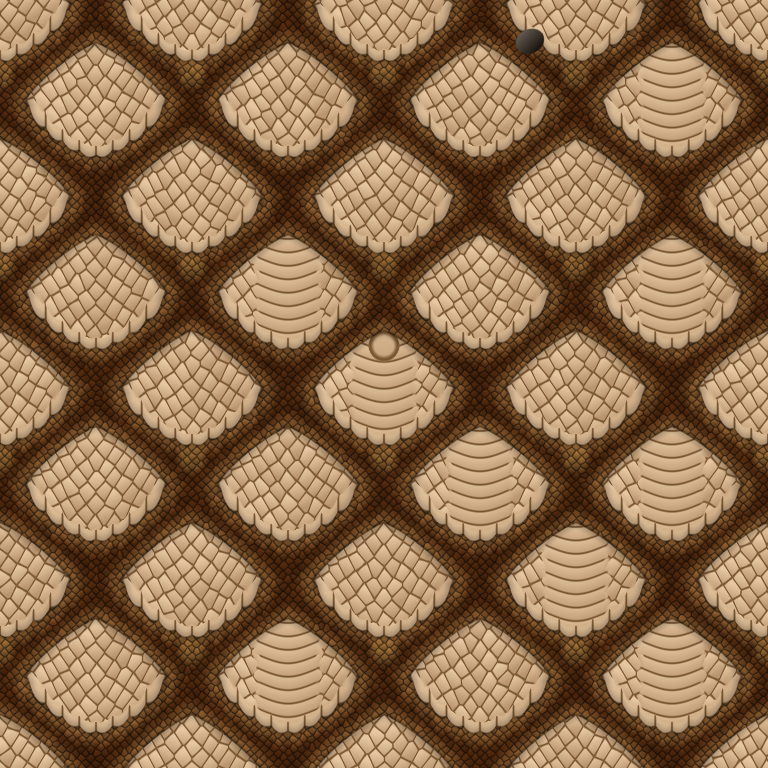
A WebGL 1 fragment shader for this pattern:

```glsl
precision highp float;
// Staggered pale scaly diamonds, four by four twice over, on dark pebbled hide.
uniform vec2 u_resolution;

vec2 hash2(vec2 p) {
  return fract(sin(vec2(dot(p, vec2(12.7, 31.1)), dot(p, vec2(26.9, 18.3)))) * 4375.85);
}

// Wrapping cellular noise: x = distance to seam, y = random tone, z = upward offset.
vec3 cells(vec2 g, float period, float jitter, float seed) {
  vec2 base = floor(g);
  vec2 toCentre = vec2(0.0);
  float nearest = 9.0, second = 9.0, tone = 0.0;
  for (int j = -1; j <= 1; j++) {
    for (int i = -1; i <= 1; i++) {
      vec2 id = base + vec2(float(i), float(j));
      vec2 h = hash2(floor(mod(id + 0.5, period)) + seed);
      vec2 offset = g - id - 0.5 - (h - 0.5) * jitter;
      float dist = length(offset);
      if (dist < nearest) {
        second = nearest;
        nearest = dist;
        toCentre = offset;
        tone = h.x;
      } else {
        second = min(second, dist);
      }
    }
  }
  return vec3(second - nearest, tone, toCentre.x - toCentre.y);
}

// Turns the square cell grid into a grid of small diamonds.
vec2 diagonal(vec2 p) {
  return vec2(p.x + p.y, p.x - p.y);
}

// Approximate distance to a pointed fan with a rounder, toothed lower half.
float fanDistance(vec2 q) {
  vec2 a = max(abs(q) / vec2(0.365, 0.295), 1e-4);
  float e = q.y > 0.0 ? 1.2 : 1.45;
  float teeth = abs(sin(q.x * 36.0)) * smoothstep(0.0, -0.08, q.y);
  return (pow(pow(a.x, e) + pow(a.y, e), 1.0 / e) - 1.0) * 0.27 - 0.018 * teeth + 0.005;
}

// Some fans carry broad bands across the middle in place of small scales.
bool isBanded(vec2 id) {
  vec2 c = floor(id);
  float sum = c.x + c.y;
  if (fract(id.x) < 0.25) return c.x > 1.5 && sum == 4.0;
  return c.x == 3.0 || (c.x > 0.5 && c.y < 2.5 && mod(sum, 2.0) == 1.0);
}

vec3 hide(vec2 uv, vec2 p, float d) {
  vec3 cell = cells(diagonal(uv * 80.0), 80.0, 0.4, 3.0);
  vec3 colour = mix(vec3(0.46, 0.31, 0.16), vec3(0.25, 0.125, 0.04), smoothstep(0.0, 0.1, d));
  // Low round bumps between the fans of one column.
  vec2 b = p - vec2(floor(p.x + 0.5), floor(p.y) + 0.62);
  float bump = 1.0 - smoothstep(0.03, 0.1, length(b));
  colour = mix(colour, vec3(0.48, 0.34, 0.17) * (1.0 + 3.0 * b.y), bump * 0.8);
  colour *= mix(0.55, 1.08, smoothstep(0.0, 0.35, cell.x));
  colour *= 0.9 + 0.25 * cell.y + 0.25 * cell.z;
  return colour * mix(0.65, 1.0, smoothstep(0.0, 0.022, d));
}

vec3 fan(vec2 q, vec2 id, float d) {
  // Rows sag toward the middle of the fan.
  float y = q.y - 0.55 * sqrt(q.x * q.x + 0.012);
  vec3 cell = cells(diagonal(vec2(q.x / 0.095, y / 0.115)), 64.0, 0.3, dot(id, vec2(7.0, 17.0)));
  if (isBanded(id)) {
    float row = fract(y / 0.07);
    vec3 band = vec3(1.4 * min(row, 1.0 - row), 0.5, row - 0.5);
    cell = mix(cell, band, 1.0 - smoothstep(0.14, 0.19, abs(q.x)));
  }
  // Upright teeth along the lower rim.
  float rim = smoothstep(-0.055, -0.04, d) * smoothstep(0.0, -0.06, q.y);
  cell = mix(cell, vec3(0.6 * abs(sin(q.x * 36.0)), 0.7, 0.1), rim);
  // A single round cap at the tip of the central fan.
  if (id == vec2(2.0)) {
    vec2 c = q - vec2(0.0, 0.215);
    float r = length(c);
    cell = mix(cell, vec3(abs(r - 0.072) * 8.0, 0.3, c.y * 4.0), 1.0 - smoothstep(0.078, 0.088, r));
  }
  float light = 0.5 + 0.5 * (cell.y - 0.5) + 0.6 * cell.z - 0.5 * q.x + 0.3 * q.y;
  vec3 body = mix(vec3(0.73, 0.59, 0.44), vec3(0.9, 0.78, 0.63), clamp(light, 0.0, 1.0));
  body = mix(vec3(0.47, 0.33, 0.19), body, smoothstep(0.0, 0.2, cell.x));
  return body * mix(0.82, 1.0, smoothstep(0.0, 0.04, -d));
}

void main() {
  vec2 uv = gl_FragCoord.xy / u_resolution;
  vec2 p = uv * 4.0 - vec2(0.0, -0.015);
  float px = 4.0 / min(u_resolution.x, u_resolution.y);
  // Nearest fan of the two interleaved lattices.
  float d = 9.0;
  vec2 q = vec2(0.0), id = vec2(0.0);
  for (int k = 0; k < 2; k++) {
    float shift = 0.5 * float(k);
    vec2 centre = floor(p - shift + 0.5) + shift;
    float dist = fanDistance(p - centre);
    if (dist < d) {
      d = dist;
      q = p - centre;
      id = mod(centre, 4.0);
    }
  }
  vec3 colour = mix(fan(q, id, d), hide(uv, p, d), smoothstep(-px, px, d));
  // One stray dark pebble.
  vec2 s = p - vec2(2.76, 3.8);
  float pebble = length(vec2(s.x + 0.5 * s.y, s.y - 0.5 * s.x) / vec2(0.085, 0.07)) - 1.0;
  vec3 stone = vec3(0.24, 0.21, 0.18) + 1.6 * (s.y - s.x) * vec3(1.0, 0.95, 0.9);
  colour = mix(stone, colour, smoothstep(-px * 12.0, px * 12.0, pebble));
  gl_FragColor = vec4(colour, 1.0);
}
```
